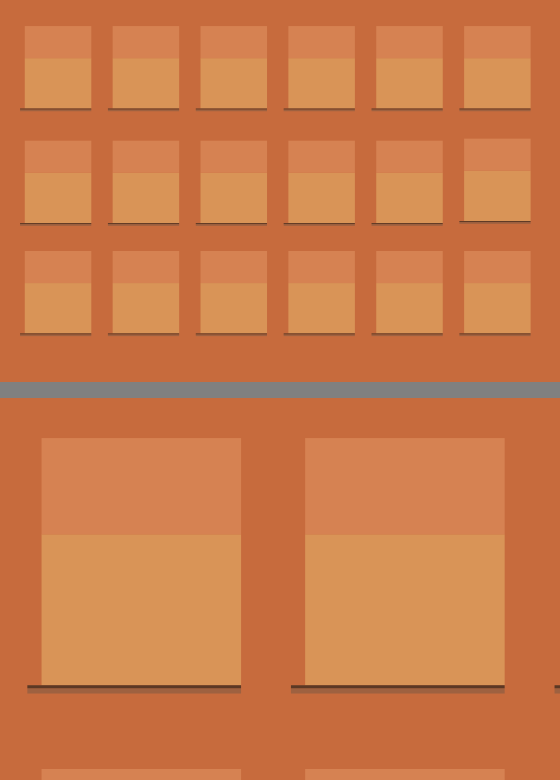
Top, the full canvas; bottom, a detail of the centre.
Reproduce this pattern procedurally as a WebGL 2 fragment shader.

```glsl
#version 300 es
precision highp float;
// Six columns by three rows of two-tone panels on a flat ground, each resting
// on a thin dark ledge with a soft shade below. Panels come from a column
// formula and a row loop; edges use exact box-filter coverage.

uniform vec2 u_resolution;
out vec4 fragColor;

// Layout, in units of a 768 x 524 canvas, y up
const vec2  CANVAS      = vec2(768.0, 524.0);
const float COLUMNS     = 6.0;
const int   ROWS        = 3;
const float FIRST_LEFT  = 34.0;
const float COLUMN_STEP = 120.5;
const float ROW_TOPS[ROWS] = float[ROWS](488.2, 331.0, 179.7);
const vec2  PANEL       = vec2(91.2, 113.0);
const float BAND_HEIGHT = 44.0;   // upper, redder part of a panel
const float LEDGE_OUT   = 6.5;    // ledge overhang on the left
const float LEDGE_WIDTH = 1.4;
const float SHADE_WIDTH = 2.4;
const vec2  RAISED_CELL = vec2(5.0, 1.0); // column, row of the shifted panel
const float RAISE       = 2.8;

// Colours
const vec3 GROUND = vec3(0.78, 0.42, 0.24);
const vec3 BAND   = vec3(0.84, 0.51, 0.32);
const vec3 BODY   = vec3(0.85, 0.58, 0.34);
const vec3 LEDGE  = vec3(0.36, 0.22, 0.14);
const vec3 SHADE  = vec3(0.62, 0.38, 0.25);

// Fraction of a pixel at p that lies inside the rectangle lo..hi
float rectCoverage(vec2 p, vec2 lo, vec2 hi, vec2 pixel) {
    vec2 overlap = min(hi, p + 0.5 * pixel) - max(lo, p - 0.5 * pixel);
    vec2 covered = clamp(overlap / pixel, 0.0, 1.0);
    return covered.x * covered.y;
}

// Panel with its top left corner at the local origin
vec3 drawPanel(vec3 color, vec2 p, vec2 pixel) {
    float ledgeBottom = -PANEL.y - LEDGE_WIDTH;
    float shadeBottom = ledgeBottom - SHADE_WIDTH;
    color = mix(color, BODY, rectCoverage(p, vec2(0.0, -PANEL.y),
                vec2(PANEL.x, -BAND_HEIGHT), pixel));
    color = mix(color, BAND, rectCoverage(p, vec2(0.0, -BAND_HEIGHT),
                vec2(PANEL.x, 0.0), pixel));
    color = mix(color, SHADE, rectCoverage(p, vec2(-LEDGE_OUT, shadeBottom),
                vec2(PANEL.x, ledgeBottom), pixel));
    return mix(color, LEDGE, rectCoverage(p, vec2(-LEDGE_OUT, ledgeBottom),
               vec2(PANEL.x, -PANEL.y), pixel));
}

void main() {
    vec2 pixel = CANVAS / u_resolution;
    vec2 p = gl_FragCoord.xy * pixel;

    // Nearest column, with cell borders in the middle of the gaps
    float gap = COLUMN_STEP - PANEL.x;
    float column = floor((p.x - FIRST_LEFT + 0.5 * gap) / COLUMN_STEP);
    column = clamp(column, 0.0, COLUMNS - 1.0);
    float localX = p.x - FIRST_LEFT - column * COLUMN_STEP;

    vec3 color = GROUND;
    for (int row = 0; row < ROWS; row++) {
        bool raised = vec2(column, float(row)) == RAISED_CELL;
        float top = ROW_TOPS[row] + (raised ? RAISE : 0.0);
        color = drawPanel(color, vec2(localX, p.y - top), pixel);
    }
    fragColor = vec4(color, 1.0);
}
```
